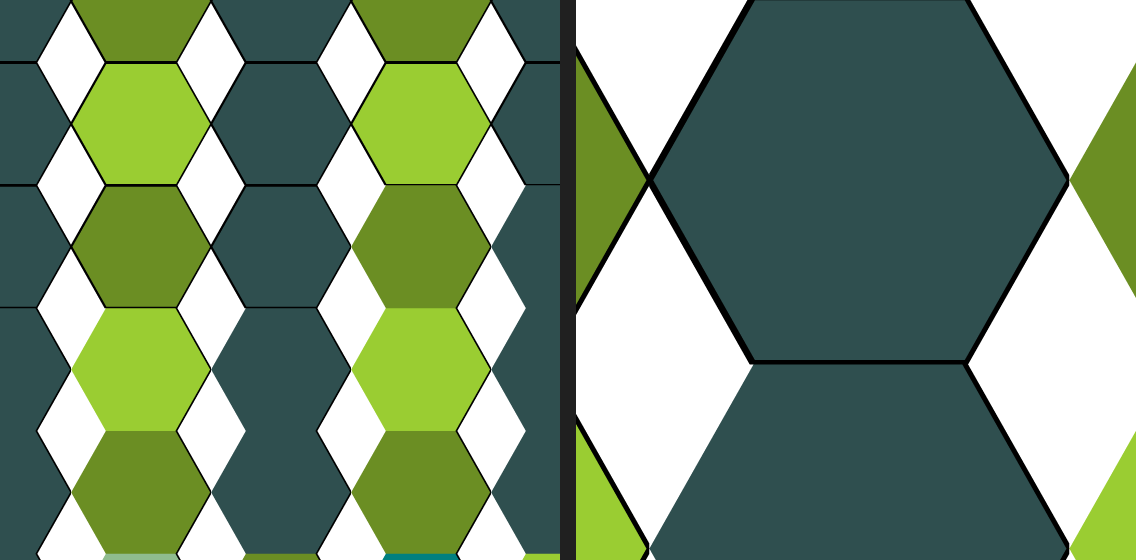
Left: the whole. Right: its middle third, enlarged.
Give the GLSL for this pattern, as a WebGL 1 fragment shader.

```glsl
precision highp float;
// Columns of flat-topped hexagons touching at their corners, with white diamonds between.
// Each rectangular cell holds one hexagon, measured by the distances to its slanted and
// flat sides; the outlines fade out by row and column. A sample grid smooths the edges.

uniform vec2 u_resolution;

const vec2 PITCH = vec2(0.25, 0.2193);     // cell size: column step, row step
const vec2 FIRST_CENTER = vec2(0.002);     // center of the top left hexagon, y downward
const float FLAT_HALF = 0.063;             // half length of the flat sides
const float RIGHT_WIDTH = 0.0030;          // line on every right-hand slant
const float LEFT_WIDTH = 0.0040;           // line on outlined left-hand slants
const float FLAT_WIDTH = 0.0026;           // line inside outlined flat sides
const float LAST_ROW = 5.0;                // row cut off by the lower border
const int SAMPLES = 4;                     // samples per pixel side

const vec3 WHITE = vec3(1.0);
const vec3 BLACK = vec3(0.0);
const vec3 SLATE = vec3(0.184, 0.310, 0.310);
const vec3 OLIVE = vec3(0.420, 0.557, 0.137);
const vec3 LIME  = vec3(0.604, 0.804, 0.196);
const vec3 SAGE  = vec3(0.560, 0.737, 0.560);
const vec3 TEAL  = vec3(0.0, 0.502, 0.502);

// Slate columns alternate with columns of olive and lime; the last row breaks the order.
vec3 fillColor(vec2 cell) {
    if (cell.y >= LAST_ROW && cell.x > 0.5) {
        if (cell.x < 1.5) return SAGE;
        if (cell.x < 2.5) return OLIVE;
        return cell.x < 3.5 ? TEAL : LIME;
    }
    if (mod(cell.x, 2.0) < 0.5) return SLATE;
    return mod(cell.y, 2.0) < 0.5 ? OLIVE : LIME;
}

// The full outline reaches one row further down in the first three columns.
bool isOutlined(vec2 cell) {
    float lastOutlined = cell.x < 2.5 ? 2.0 : 1.0;
    return cell.y < lastOutlined + 0.5;
}

vec3 hexPattern(vec2 pos) {
    vec2 grid = (pos - FIRST_CENTER) / PITCH;
    vec2 cell = floor(grid + 0.5);
    vec2 local = (grid - cell) * PITCH;
    vec2 halfSize = 0.5 * PITCH;

    // Signed distances: slanted side (negative inside) and flat side (positive inside)
    vec2 normal = normalize(vec2(halfSize.y, halfSize.x - FLAT_HALF));
    float slant = dot(abs(local) - vec2(halfSize.x, 0.0), normal);
    float flatGap = halfSize.y - abs(local.y);

    bool outlined = isOutlined(cell);
    float leftWidth = outlined ? LEFT_WIDTH : 0.0;
    float slantWidth = local.x > 0.0 ? RIGHT_WIDTH : leftWidth;

    if (abs(slant) < 0.5 * slantWidth) return BLACK;
    if (slant > 0.0) return WHITE;
    if (outlined && flatGap < FLAT_WIDTH) return BLACK;
    return fillColor(cell);
}

void main() {
    vec3 total = vec3(0.0);
    for (int j = 0; j < SAMPLES; j++) {
        for (int i = 0; i < SAMPLES; i++) {
            vec2 offset = (vec2(float(i), float(j)) + 0.5) / float(SAMPLES) - 0.5;
            vec2 uv = (gl_FragCoord.xy + offset) / u_resolution;
            total += hexPattern(vec2(uv.x, 1.0 - uv.y));
        }
    }
    gl_FragColor = vec4(total / float(SAMPLES * SAMPLES), 1.0);
}
```
